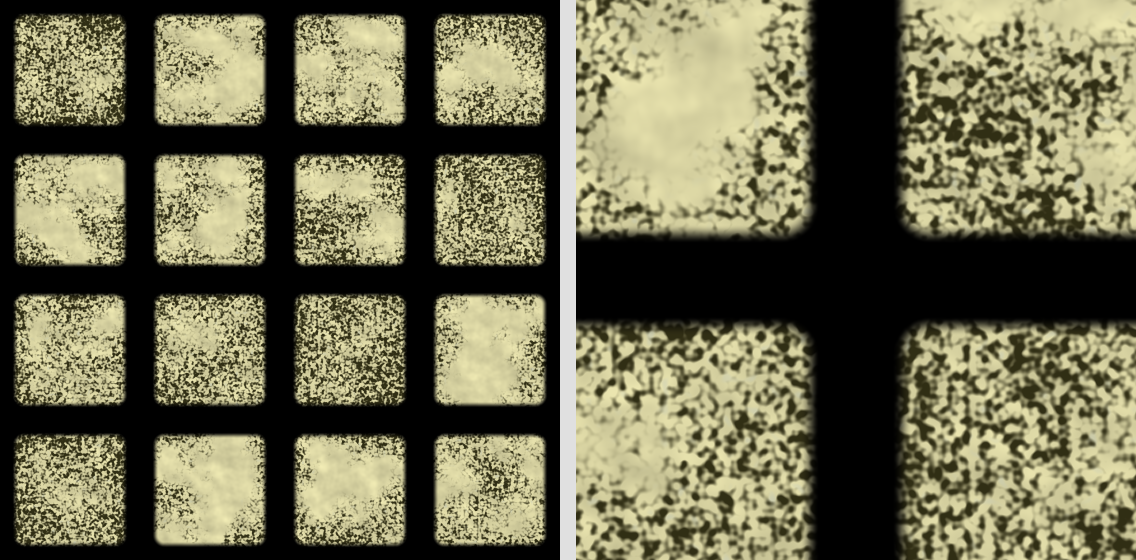
Left, the full canvas; right, a detail of the centre.
This pattern is drawn by a WebGL 2 fragment shader. Its source:

```glsl
#version 300 es
precision highp float;

uniform vec2 u_resolution;
out vec4 fragColor;

// Layout, in cell units
const float REPEATS = 4.0;
const float HALF_SIZE = 0.409;
const float CORNER_RADIUS = 0.085;
const float EDGE_FADE = 0.042;

// Wear
const float WEAR_MIN = 0.03;
const float WEAR_MAX = 0.40;
const float WEAR_STEP = 0.17;
const float WEAR_START = 0.9;
const float BLOTCH_FREQ = 11.0;
const float BLOTCH_STRENGTH = 0.55;
const float RIM_WEAR = 0.16;
const float GRAIN_FREQ = 110.0;
const float GRAIN_STRENGTH = 1.15;
const float RELIEF_STRENGTH = 0.16;
const vec2 RELIEF_SHIFT = vec2(0.007, 0.011);

const vec3 GAP_COLOR = vec3(0.0);
const vec3 CLEAN_COLOR = vec3(0.85, 0.83, 0.635);
const vec3 GRIME_COLOR = vec3(0.19, 0.18, 0.08);
const vec3 DUST_COLOR = vec3(0.78, 0.80, 0.72);

const float TAU = 6.28318;

float hash(vec2 p) {
    vec3 q = fract(p.xyx * 0.1031);
    q += dot(q, q.yzx + 33.33);
    return fract((q.x + q.y) * q.z);
}

// Contribution of one lattice corner, wrapped to the period
float cornerSlope(vec2 corner, vec2 offset, float period, float seed) {
    float angle = TAU * hash(mod(corner, period) + seed);
    return dot(vec2(cos(angle), sin(angle)), offset);
}

// Gradient noise that repeats across the canvas
float gradientNoise(vec2 uv, float period, float seed) {
    vec2 p = uv * period;
    vec2 i = floor(p);
    vec2 f = p - i;
    vec2 w = f * f * f * (f * (f * 6.0 - 15.0) + 10.0);
    vec2 e = vec2(1.0, 0.0);
    float low = mix(cornerSlope(i, f, period, seed),
                    cornerSlope(i + e.xy, f - e.xy, period, seed), w.x);
    float high = mix(cornerSlope(i + e.yx, f - e.yx, period, seed),
                     cornerSlope(i + e.xx, f - e.xx, period, seed), w.x);
    return mix(low, high, w.y);
}

float fractalNoise(vec2 uv, float period, float seed) {
    float sum = 0.0;
    float amplitude = 1.0;
    for (int octave = 0; octave < 4; octave++) {
        sum += amplitude * gradientNoise(uv, period, seed);
        period *= 2.0;
        amplitude *= 0.55;
        seed += 17.0;
    }
    return sum;
}

float roundedSquare(vec2 p, float halfSize, float radius) {
    vec2 q = abs(p) - halfSize + radius;
    return length(max(q, 0.0)) + min(max(q.x, q.y), 0.0) - radius;
}

void main() {
    vec2 uv = gl_FragCoord.xy / u_resolution;
    vec2 cell = floor(uv * REPEATS);
    vec2 local = fract(uv * REPEATS) - 0.5;

    // Soft rounded tile
    float edge = roundedSquare(local, HALF_SIZE, CORNER_RADIUS);
    float tile = 1.0 - smoothstep(-EDGE_FADE, 0.004, edge);

    // Grime level: per tile, in blotches, and heavier at the rim
    float tileIndex = cell.x + REPEATS * cell.y;
    float level = fract(WEAR_START + WEAR_STEP * tileIndex);
    float grime = mix(WEAR_MIN, WEAR_MAX, level);
    grime += BLOTCH_STRENGTH * fractalNoise(uv, BLOTCH_FREQ, 3.0);
    grime += RIM_WEAR * smoothstep(-0.2, 0.0, edge);

    // Fine grain breaks the grime into flecks
    float grain = gradientNoise(uv, GRAIN_FREQ, 41.0)
                + gradientNoise(uv, GRAIN_FREQ * 2.0, 87.0);
    float exposure = smoothstep(-0.1, 0.35, grime);
    float flecks = smoothstep(0.0, 1.0, grime + GRAIN_STRENGTH * grain * exposure);

    // Shallow relief lit from one side
    float relief = fractalNoise(uv + RELIEF_SHIFT, 16.0, 131.0)
                 - fractalNoise(uv, 16.0, 131.0);

    vec3 surface = CLEAN_COLOR * (1.0 + RELIEF_STRENGTH * relief);
    float dust = exposure * smoothstep(0.25, 0.6, gradientNoise(uv, GRAIN_FREQ, 211.0));
    surface = mix(surface, DUST_COLOR, 0.6 * dust);
    surface = mix(surface, GRIME_COLOR, flecks);

    fragColor = vec4(mix(GAP_COLOR, surface, tile), 1.0);
}
```
